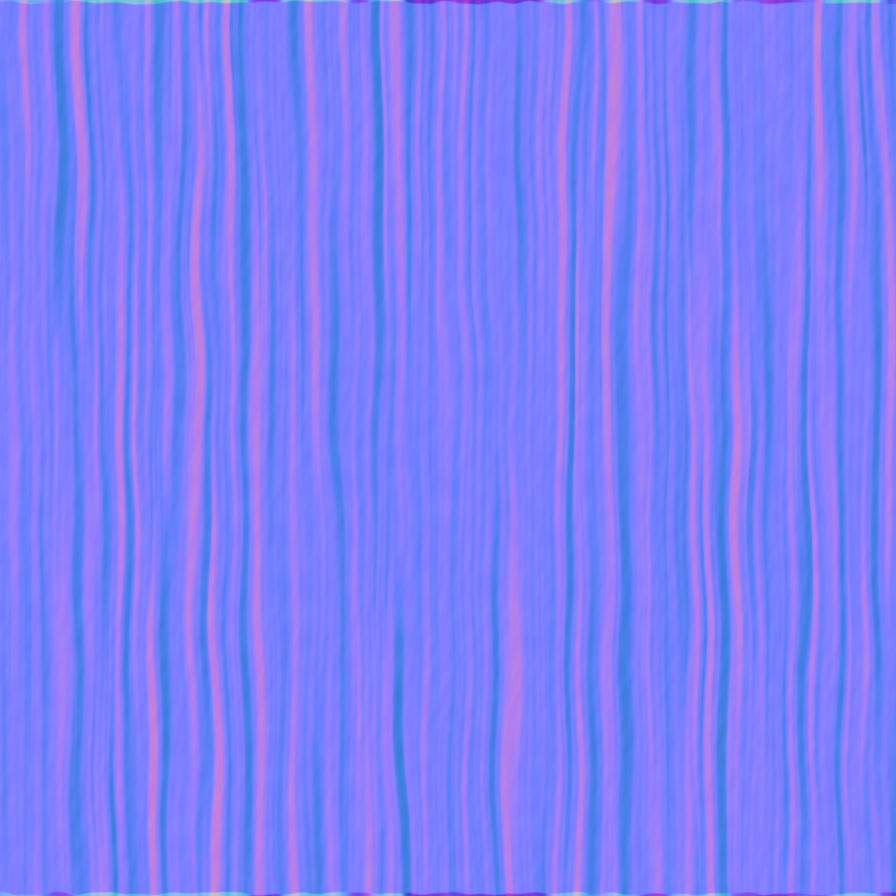
Write a WebGL 1 fragment shader that draws this texture map.

```glsl
precision highp float;

uniform vec2 u_resolution;

// Cells across and up the canvas for each layer of grain
const vec2 GROOVE_SCALE = vec2(54.0, 1.5);
const vec2 FIBRE_SCALE = vec2(98.0, 2.2);
const vec2 STREAK_SCALE = vec2(175.0, 3.6);
const vec2 SPECK_SCALE = vec2(130.0, 34.0);
const vec2 CLUSTER_SCALE = vec2(9.0, 1.2);
const vec2 WOBBLE_SCALE = vec2(13.0, 6.0);

// Strength of each layer
const float GROOVE_SOFT = 0.05;
const float GROOVE_SHARP = 0.082;
const float FIBRE_SOFT = 0.085;
const float FIBRE_SHARP = 0.045;
const float STREAK_GAIN = 0.052;
const float SPECK_GAIN = 0.015;
const float SPECK_SLANT = 0.22;
const float WOBBLE = 0.0085;
const float STAGGER = 0.8;
const float SLOPE_LIMIT = 0.57;
const float SLOPE_BIAS = -0.025;

// Broken seam along the top and bottom
const float SEAM_HEIGHT = 0.003;
const float SEAM_SLOPE = 0.56;
const float SEAM_SCALE = 21.0;

const float NOISE_NORM = 4.6; // brings gradient noise to about unit deviation
const float RIDGE_STEP = 0.3; // half the span of a slope sample, in cells
const float RIDGE_NORM = 0.75;

vec2 gradientAt(vec2 cell) {
  float h = fract(sin(dot(cell, vec2(127.1, 311.7))) * 43758.55);
  float angle = 6.28319 * h;
  return vec2(cos(angle), sin(angle));
}

float gradientNoise(vec2 p) {
  vec2 i = floor(p);
  vec2 f = p - i;
  vec2 w = f * f * f * (f * (f * 6.0 - 15.0) + 10.0);
  vec2 e = vec2(1.0, 0.0);
  float a = dot(gradientAt(i), f);
  float b = dot(gradientAt(i + e.xy), f - e.xy);
  float c = dot(gradientAt(i + e.yx), f - e.yx);
  float d = dot(gradientAt(i + e.xx), f - e.xx);
  return NOISE_NORM * mix(mix(a, b, w.x), mix(c, d, w.x), w.y);
}

// Slope across a ridged surface: narrow flanks without broad patches
float ridgeSlope(vec2 p) {
  vec2 across = vec2(RIDGE_STEP, 0.0);
  return RIDGE_NORM * (gradientNoise(p - across) - gradientNoise(p + across));
}

// Keeps low values flat and lifts the peaks into narrow lines
float sharpen(float n, float soft, float sharp) {
  return n * (soft + sharp * n * n);
}

float softLimit(float s, float limit) {
  return s / sqrt(1.0 + s * s / (limit * limit));
}

// Sideways slope of the grain
float grainSlope(vec2 p) {
  p.x += WOBBLE * gradientNoise(p * WOBBLE_SCALE + 3.7) / NOISE_NORM;
  // Stagger the strands so that they end at different heights
  p.y += STAGGER * gradientNoise(vec2(p.x * 13.0, 0.4)) / NOISE_NORM;

  float groove = ridgeSlope(p * GROOVE_SCALE + vec2(11.3, 5.2));
  float fibre = ridgeSlope(p * FIBRE_SCALE + vec2(47.1, 23.6));
  float streak = ridgeSlope(p * STREAK_SCALE + vec2(83.9, 61.4));
  float cluster = smoothstep(-0.9, 1.2, gradientNoise(p * CLUSTER_SCALE + 31.5));

  float slope = sharpen(groove, GROOVE_SOFT, GROOVE_SHARP);
  slope += cluster * sharpen(fibre, FIBRE_SOFT, FIBRE_SHARP);
  slope += STREAK_GAIN * streak;
  return softLimit(slope + SLOPE_BIAS, SLOPE_LIMIT);
}

void main() {
  vec2 uv = gl_FragCoord.xy / u_resolution;

  // Steep slanted specks roughen the smooth strands
  vec2 slanted = vec2(uv.x - SPECK_SLANT * uv.y, uv.y);
  float speck = SPECK_GAIN * gradientNoise(slanted * SPECK_SCALE + 71.8);
  vec2 slope = vec2(grainSlope(uv) + speck, 0.7 * speck);

  // Seam of uneven height tilts up or down in dashes
  float edge = min(uv.y, 1.0 - uv.y);
  float side = step(0.5, uv.y);
  float dash = gradientNoise(vec2(uv.x * SEAM_SCALE, 9.4 + 0.1 * side));
  float ragged = gradientNoise(vec2(uv.x * 2.0 * SEAM_SCALE, 4.6 + side));
  float height = SEAM_HEIGHT * (0.9 + 0.3 * ragged);
  float seam = 1.0 - smoothstep(height - 0.0015, height + 0.0015, edge);
  slope.y += seam * softLimit(dash - 0.3, SEAM_SLOPE);

  // Pack the slope as a surface normal
  vec3 normal = vec3(slope, 1.0 - dot(slope, slope));
  gl_FragColor = vec4(0.5 + 0.5 * normal, 1.0);
}
```
